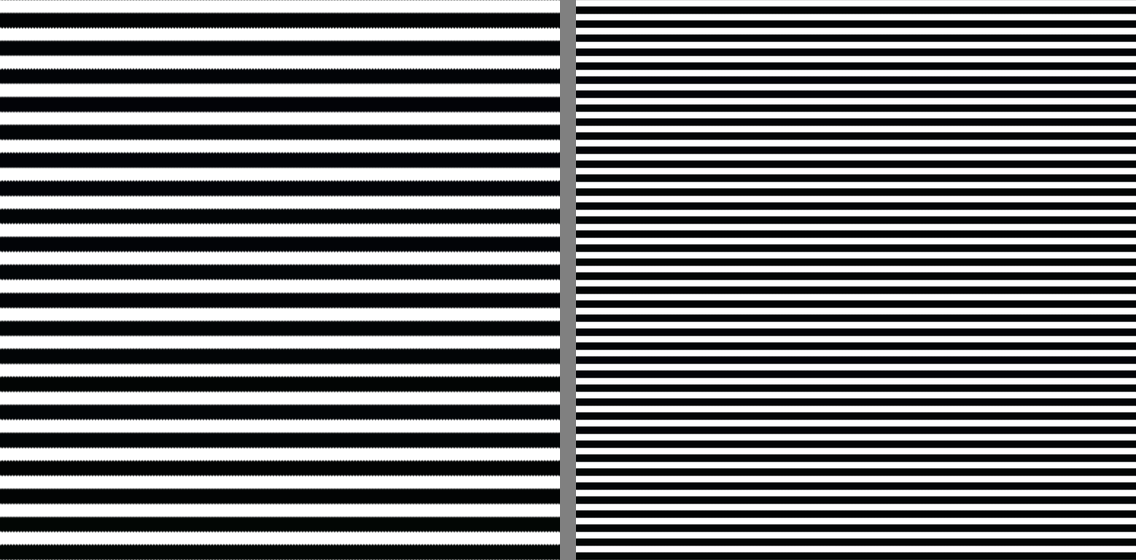
Left: one tile. Right: repeated 2 by 2.
A WebGL 2 fragment shader for this pattern:

```glsl
#version 300 es
precision highp float;

uniform vec2 u_resolution;
out vec4 fragColor;

const float TAU = 6.2831853;
const float STRIPES = 20.0;        // dark stripes from bottom to top
const float STRIPE_CENTER = 0.275; // first centre, in stripe periods
const float HALF_WIDTH = 0.268;    // half the dark stripe, in periods
const float EDGE_SOFTNESS = 0.046; // half the edge blur, in periods
const float RIPPLES = 192.0;       // fine ripples along each edge

const vec3 INK = vec3(0.008, 0.016, 0.022);
const vec3 PAPER = vec3(1.0);

float hash(float n) {
    return fract(sin(n * 12.9898 + 4.1414) * 43758.5453);
}

// Signed distance to the stripe edge, slightly uneven and rippled
float stripeDistance(float offset, float x, float edgeId) {
    float shift = (hash(edgeId) - 0.5) * 0.014;
    float depth = 0.016 * hash(edgeId + 50.0);
    float ripple = depth * sin(TAU * RIPPLES * x);
    return abs(offset) - HALF_WIDTH + shift + ripple;
}

// Near-black with a faint green or blue cast that differs per stripe
vec3 inkColor(vec3 base, float stripeId) {
    float green = hash(stripeId + 110.0) - 0.5;
    float blue = hash(stripeId + 170.0) - 0.5;
    return base + vec3(0.0, 0.012 * green, 0.02 * blue);
}

void main() {
    vec2 uv = gl_FragCoord.xy / u_resolution;

    // Stripe cells centred on the dark bands, wrapping vertically
    float y = uv.y * STRIPES - STRIPE_CENTER;
    float cell = floor(y + 0.5);
    float offset = y - cell;
    float stripeId = mod(cell, STRIPES);
    float edgeId = stripeId * 2.0 + step(0.0, offset);

    // Soft edge, never narrower than a pixel
    float pixel = STRIPES / u_resolution.y;
    float softness = max(EDGE_SOFTNESS, pixel * 0.75);
    float dist = stripeDistance(offset, uv.x, edgeId);
    float paperAmount = smoothstep(-softness, softness, dist);

    vec3 color = mix(inkColor(INK, stripeId), PAPER, paperAmount);
    fragColor = vec4(color, 1.0);
}
```
